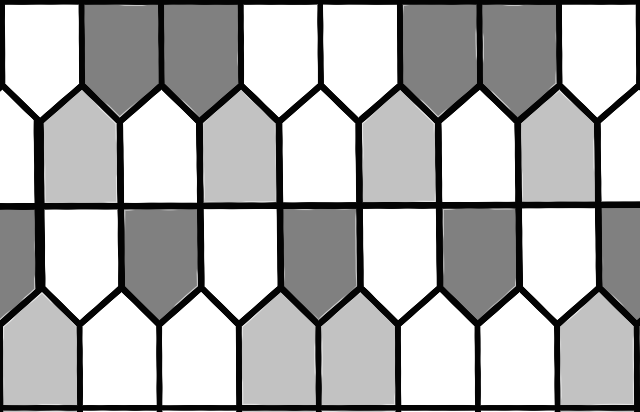
A WebGL 2 fragment shader for this pattern:

```glsl
#version 300 es
precision highp float;

uniform vec2 u_resolution;
out vec4 outColor;

// Canvas extent, measured in tile widths
const vec2 EXTENT = vec2(8.042, 5.183);
const float VALLEY_OFFSET = 0.472;
const float HALF_LINE = 0.039;

const vec3 INK = vec3(0.01);
const vec3 WHITE = vec3(1.0);
const vec3 DARK_GREY = vec3(0.5);
const vec3 LIGHT_GREY = vec3(0.76);

vec2 hashGradient(vec2 cell) {
  float h = fract(sin(dot(cell, vec2(127.1, 311.7))) * 43758.5);
  return vec2(cos(6.2832 * h), sin(6.2832 * h));
}

float gradientNoise(vec2 p) {
  vec2 i = floor(p), f = fract(p);
  vec2 u = f * f * (3.0 - 2.0 * f);
  float a = dot(hashGradient(i), f);
  float b = dot(hashGradient(i + vec2(1, 0)), f - vec2(1, 0));
  float c = dot(hashGradient(i + vec2(0, 1)), f - vec2(0, 1));
  float d = dot(hashGradient(i + vec2(1, 1)), f - vec2(1, 1));
  return mix(mix(a, b, u.x), mix(c, d, u.x), u.y);
}

// Signed distance to a repeating zigzag, positive above it
float zigzag(vec2 p, float peakX, float peakY, float valleyY) {
  float t = fract(p.x - peakX);
  float drop = peakY - valleyY;
  bool falling = t < VALLEY_OFFSET;
  float run = falling ? VALLEY_OFFSET : 1.0 - VALLEY_OFFSET;
  float away = falling ? t : 1.0 - t;
  float slope = drop / run;
  return (p.y - peakY + away * slope) / sqrt(1.0 + slope * slope);
}

// Distance to evenly spaced walls, less their half width
float walls(float x, float halfWidth) {
  return abs(fract(x + 0.5) - 0.5) - halfWidth;
}

float bar(float y, float centre, float halfWidth) {
  return abs(y - centre) - halfWidth;
}

// Paired tiles in the outer rows, alternating tiles in the inner rows
vec3 tileColor(float index, bool outer, bool upperRow, bool upperBand) {
  float pairPhase = mod(index + 1.0, 4.0);
  bool odd = mod(index, 2.0) > 0.5;
  bool grey;
  if (outer) grey = upperBand ? pairPhase > 1.5 : pairPhase < 1.5;
  else grey = odd != upperBand;
  vec3 shade = upperRow ? DARK_GREY : LIGHT_GREY;
  return grey ? shade : WHITE;
}

void main() {
  vec2 p = gl_FragCoord.xy / u_resolution * EXTENT;
  float pixel = EXTENT.y / u_resolution.y;

  // Bands and rows
  float middleY = 2.586 + 0.0026 * p.x;
  bool upperBand = p.y > middleY;
  float zig = upperBand ? zigzag(p, 0.031, 4.11, 3.649)
                        : zigzag(p, 0.529, 1.565, 1.099);
  bool upperRow = zig > 0.0;
  bool outer = upperRow == upperBand;

  // Slightly leaning walls
  float wallX = 0.506 + 0.0113 * (3.63 - p.y);
  if (outer) wallX = upperBand ? 0.024 + 0.007 * (5.13 - p.y)
                               : 0.005 * (1.1 - p.y);
  float x = p.x - wallX;
  float line = walls(x, outer ? HALF_LINE - 0.002 : HALF_LINE + 0.003);
  if (!outer) line = min(line, bar(x, -0.021, 0.063));

  // Zigzag, middle line and borders
  line = min(line, abs(zig) - HALF_LINE - 0.002);
  line = min(line, bar(p.y, middleY, 0.042));
  line = min(line, bar(p.y, 5.162, 0.038));
  line = min(line, bar(p.y, 0.052, 0.035));
  line += 0.004 * gradientNoise(p * 5.0);

  // Broken pale fringe beside the lines
  vec3 color = tileColor(floor(x), outer, upperRow, upperBand);
  float fringe = 1.0 - smoothstep(0.003, 0.003 + pixel, abs(line - 0.006));
  fringe *= smoothstep(0.0, 0.2, gradientNoise(p * 2.3 + 17.0));
  color = mix(color, WHITE, 0.55 * fringe);

  float ink = 1.0 - smoothstep(-0.5 * pixel, 0.5 * pixel, line);
  outColor = vec4(mix(color, INK, ink), 1.0);
}
```
